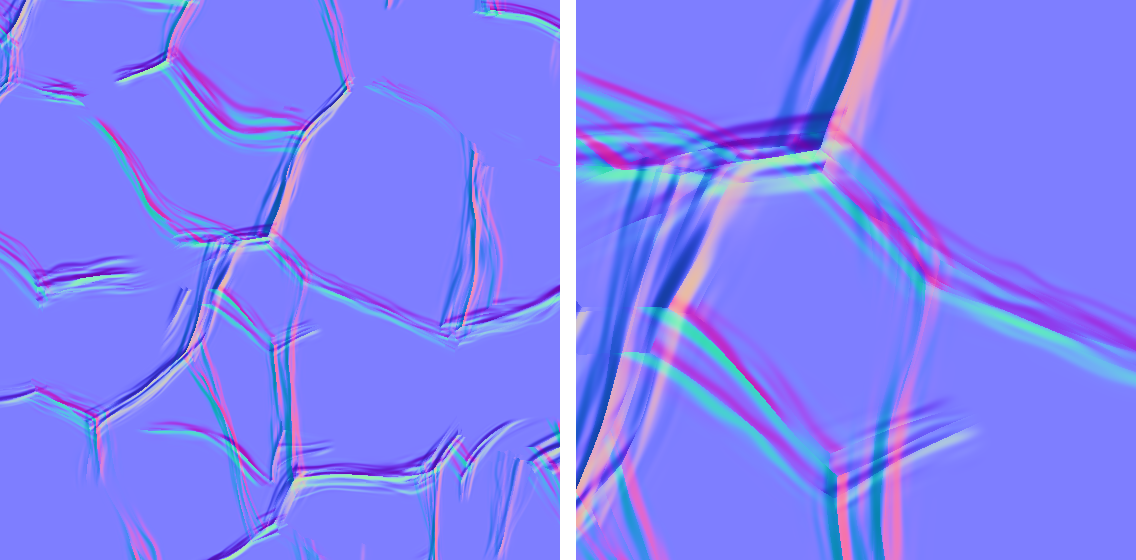
Left, the full canvas; right, a detail of the centre.
Write a WebGL 2 fragment shader that draws this texture map.

```glsl
#version 300 es
precision highp float;
// Normal map of flat stone slabs split by hand-scratched cracks.
// Several displaced Voronoi networks overlap; each adds a thin sloped wall
// beside its cell edges, so every crack becomes a loose bundle of strokes.

uniform vec2 u_resolution;
out vec4 fragColor;

const float CELLS = 3.8;        // slabs across the canvas
const int CRACK_LAYERS = 8;     // strokes in a main crack
const int SPUR_LAYERS = 3;      // strokes in a short side crack

vec2 hash2(vec2 p) {
    vec3 q = fract(p.xyx * vec3(0.1031, 0.1030, 0.0973));
    q += dot(q, q.yzx + 33.33);
    return fract((q.xx + q.yz) * q.zy);
}

float noise(vec2 p) {
    vec2 i = floor(p), f = fract(p);
    f = f * f * (3.0 - 2.0 * f);
    float low = mix(hash2(i).x, hash2(i + vec2(1, 0)).x, f.x);
    float high = mix(hash2(i + vec2(0, 1)).x, hash2(i + vec2(1, 1)).x, f.x);
    return mix(low, high, f.y);
}

vec2 warp(vec2 p, float amount) {
    return p + amount * (vec2(noise(p), noise(p + 41.7)) - 0.5);
}

float gauss(float x, float width) {
    return exp(-x * x / (width * width));
}

// Cell centre: a shared position plus a small displacement for each layer
vec2 site(vec2 id, float seed, float layer, float wander) {
    vec2 home = 0.98 * (hash2(id + seed) - 0.5);
    vec2 drift = wander * (hash2(id + seed + 17.0 * layer + 5.0) - 0.5);
    return id + 0.5 + home + drift;
}

// Height gradient of the walls beside the cell edges of one network
vec2 crackSlope(vec2 p, float seed, float layer, float wander,
                float offset, float lineWidth, float depth) {
    vec2 base = floor(p), ownId = base, own = vec2(0.0);
    float nearest = 100.0;
    for (int y = -1; y <= 1; y++)
    for (int x = -1; x <= 1; x++) {
        vec2 id = base + vec2(x, y);
        vec2 r = site(id, seed, layer, wander) - p;
        if (dot(r, r) < nearest) {
            nearest = dot(r, r);
            own = r;
            ownId = id;
        }
    }

    vec2 slope = vec2(0.0);
    for (int y = -2; y <= 2; y++)
    for (int x = -2; x <= 2; x++) {
        if (x == 0 && y == 0) continue;
        vec2 id = ownId + vec2(x, y);
        vec2 other = site(id, seed, layer, wander) - p;
        vec2 across = normalize(other - own);
        float d = dot(0.5 * (own + other), across);
        if (d > 0.16) continue;

        // Some edges are absent, others fade out along their length
        vec2 edge = hash2(ownId + id + seed + 90.0);
        float present = smoothstep(0.12, 0.20, edge.x)
                      * smoothstep(0.14, 0.34, noise(p * 1.6 + edge * 50.0));
        float broken = smoothstep(0.25, 0.75, noise(p * 4.0 + edge * 30.0 + layer * 9.0));

        float ragged = 0.016 * (noise(p * 9.0 + layer * 5.0) - 0.5);
        float spread = offset * mix(0.3, 1.2, edge.y) + ragged;
        float wall = depth * mix(0.2, 1.2, broken) * gauss(d - spread - 0.011, lineWidth);

        // Fine fibres running along the edge
        float along = dot(p, vec2(-across.y, across.x));
        float fibre = noise(vec2(d * 62.0, along * 7.0) + layer * 13.0) - 0.5;
        wall += 0.62 * fibre * gauss(d, mix(0.03, 0.06, edge.y));

        slope -= across * wall * present;
    }
    return slope;
}

// A bundle of strokes: one deep wall, then fainter, wider-strewn ones
vec2 bundle(vec2 p, float seed, int layers, float pixel) {
    vec2 sum = vec2(0.0);
    for (int i = 0; i < layers; i++) {
        float layer = float(i);
        float rank = layer / float(CRACK_LAYERS - 1);
        float wander = i == 0 ? 0.0 : 0.17;
        float lineWidth = max(mix(0.012, 0.008, rank), 0.9 * pixel);
        float depth = i == 0 ? 1.7 : mix(0.9, 0.4, rank);
        vec2 q = warp(p * 5.0 + layer * 7.0, 0.14) - layer * 7.0;
        sum += crackSlope(q / 5.0, seed, layer, wander, 0.04 * rank, lineWidth, depth);
    }
    return sum;
}

void main() {
    float size = min(u_resolution.x, u_resolution.y);
    vec2 p = gl_FragCoord.xy / size * CELLS;
    float pixel = CELLS / size;
    vec2 bent = warp(p * 1.5, 0.45) / 1.5;

    vec2 slope = bundle(bent + 20.0, 11.0, CRACK_LAYERS, pixel);
    float spurArea = smoothstep(0.66, 0.76, noise(p * 1.5 + 63.0));
    if (spurArea > 0.0) slope += spurArea * bundle(bent + 50.0, 31.0, SPUR_LAYERS, pixel);

    // Encode the normal, with red growing to the right and green downwards
    vec3 normal = normalize(vec3(slope.x, -slope.y, 1.0));
    fragColor = vec4(0.5 + 0.5 * normal - vec3(0.005, 0.005, 0.0), 1.0);
}
```
